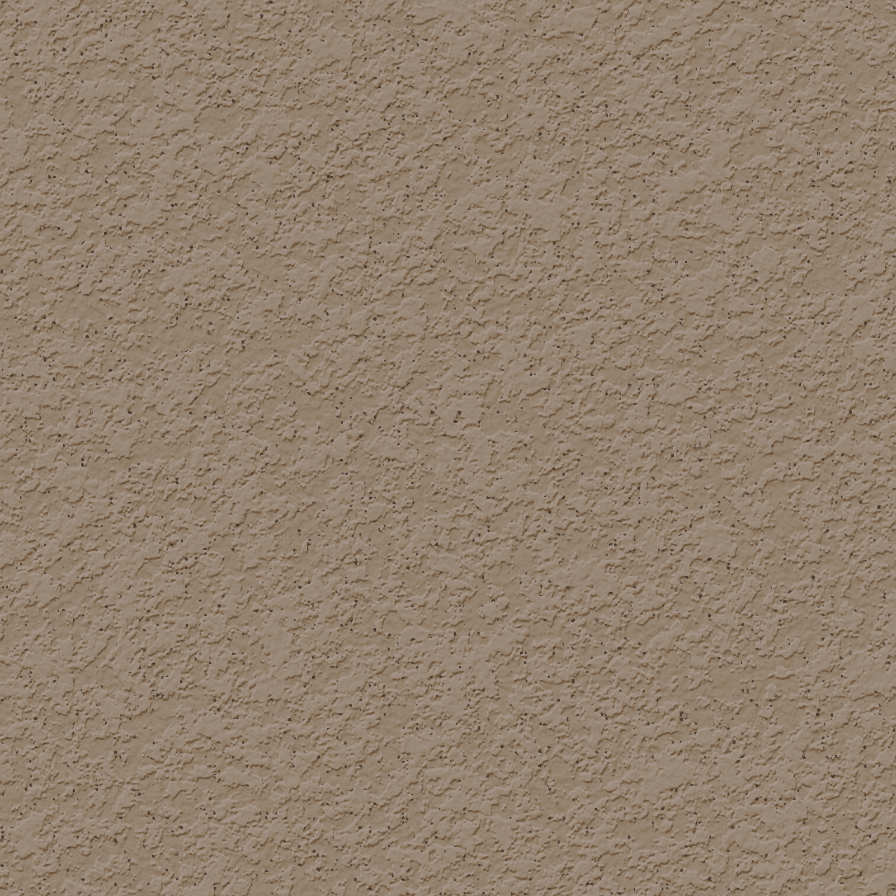
Give the GLSL for this texture, as a WebGL 2 fragment shader.

```glsl
#version 300 es
precision highp float;
// Rough sand-coloured stucco: small ragged flakes, crumbly grain and tiny dark pits.

#define FLAKE_SCALE 62.0    // flakes across the canvas
#define FLAKE_LEVEL 0.51    // height above which plaster is a raised flake
#define FLAKE_EDGE 0.075    // half width of the flake rim
#define FLAKE_STRETCH 1.18  // elongation along the trowel direction
#define TROWEL_ANGLE 0.55
#define FLAKE_TONE 0.34     // paleness of flakes against the bed
#define GRAIN_SCALE 150.0
#define GRAIN_HEIGHT 0.42
#define RELIEF 4.3          // strength of the slanting light
#define LIGHT_STEP 0.0024   // length of the cast shade
#define PIT_SCALE 190.0
#define PIT_CHANCE 0.16

uniform vec2 u_resolution;
out vec4 fragColor;

const vec3 PIT_COLOR = vec3(0.23, 0.17, 0.13);
const vec3 SHADOW_COLOR = vec3(0.44, 0.34, 0.25);
const vec3 DIM_COLOR = vec3(0.53, 0.44, 0.35);
const vec3 TAN_COLOR = vec3(0.565, 0.485, 0.40);
const vec3 FACE_COLOR = vec3(0.59, 0.52, 0.45);
const vec3 LIGHT_COLOR = vec3(0.64, 0.575, 0.525);

// Integer hash of a lattice cell, 0 to 1
float hash(vec2 cell, uint seed) {
    uvec2 q = uvec2(ivec2(cell));
    uint h = q.x * 1597334u ^ q.y * 3812015u ^ seed * 668265u;
    h = (h ^ (h >> 15u)) * 73244475u;
    h = (h ^ (h >> 13u)) * 73244475u;
    h ^= h >> 16u;
    return float(h & 65535u) / 65535.0;
}

float noise(vec2 p, uint seed) {
    vec2 cell = floor(p);
    vec2 f = fract(p);
    f = f * f * (3.0 - 2.0 * f);
    float low = mix(hash(cell, seed), hash(cell + vec2(1, 0), seed), f.x);
    float high = mix(hash(cell + vec2(0, 1), seed), hash(cell + vec2(1, 1), seed), f.x);
    return mix(low, high, f.y);
}

// Layered noise, stretched along the trowel direction and turned at each layer
float roughness(vec2 p) {
    float c = cos(TROWEL_ANGLE), s = sin(TROWEL_ANGLE);
    vec2 q = vec2(c * p.x + s * p.y, c * p.y - s * p.x);
    q *= FLAKE_SCALE * vec2(1.0 / FLAKE_STRETCH, 1.0);
    float sum = 0.0, weight = 1.0, total = 0.0;
    for (uint i = 0u; i < 4u; i++) {
        sum += weight * noise(q, i);
        total += weight;
        weight *= 0.82;
        q = 1.85 * mat2(0.8, 0.6, -0.6, 0.8) * q + 7.3;
    }
    return sum / total;
}

// Signed height over the flake rim; flakes cluster by region
float flakeHeight(vec2 p) {
    float region = noise(p * 24.0, 11u) - 0.5;
    return roughness(p) - FLAKE_LEVEL + 0.10 * region;
}

float flakeMask(float h) {
    return smoothstep(-FLAKE_EDGE, FLAKE_EDGE, h);
}

// Flakes over two sizes of crumbly grain
float surface(vec2 p, float flake) {
    vec2 q = GRAIN_SCALE * mat2(0.87, 0.5, -0.5, 0.87) * p;
    float grain = smoothstep(0.25, 0.75, noise(q, 21u)) + 0.7 * noise(q.yx * 2.1, 22u);
    return 0.6 * flake + 0.6 * GRAIN_HEIGHT * grain;
}

// Scattered ragged pits, one at most in each cell
float pitMask(vec2 p, float pixel) {
    vec2 q = p * PIT_SCALE;
    vec2 cell = floor(q);
    vec2 center = 0.4 + 0.2 * vec2(hash(cell, 31u), hash(cell, 32u));
    float radius = mix(0.10, 0.36, hash(cell, 33u));
    float soft = 0.6 * pixel * PIT_SCALE;
    float ragged = 0.35 * (noise(q * 2.5, 35u) - 0.5);
    float reach = length(fract(q) - center) + ragged;
    return (1.0 - smoothstep(radius - soft, radius + soft, reach)) * step(hash(cell, 34u), PIT_CHANCE);
}

// Colour ramp from shaded crevice to lit face
vec3 plasterColor(float tone) {
    vec3 color = mix(SHADOW_COLOR, DIM_COLOR, clamp((tone + 2.3) / 1.2, 0.0, 1.0));
    color = mix(color, TAN_COLOR, clamp((tone + 1.1) / 0.8, 0.0, 1.0));
    color = mix(color, FACE_COLOR, clamp((tone + 0.3) / 0.5, 0.0, 1.0));
    return mix(color, LIGHT_COLOR, clamp((tone - 0.2) / 0.95, 0.0, 1.0));
}

void main() {
    float pixel = 1.0 / min(u_resolution.x, u_resolution.y);
    vec2 p = gl_FragCoord.xy * pixel;

    // Slanting light from the upper left
    vec2 towardLight = p + LIGHT_STEP * normalize(vec2(-0.4, 1.0));
    float rim = flakeHeight(p);
    float flake = flakeMask(rim);
    float shade = surface(p, flake) - surface(towardLight, flakeMask(flakeHeight(towardLight)));
    shade *= shade > 0.0 ? 0.5 : 1.0;

    // Flakes are slightly paler than the bed
    float tone = 0.18 + FLAKE_TONE * (flake - 0.45) + RELIEF * shade;
    vec3 color = plasterColor(tone);

    // Pits gather around the flake rims
    float nearRim = smoothstep(-0.15, -0.05, rim) * (1.0 - smoothstep(0.0, 0.06, rim));
    color = mix(color, PIT_COLOR, 0.8 * nearRim * pitMask(p, pixel));

    fragColor = vec4(color, 1.0);
}
```
